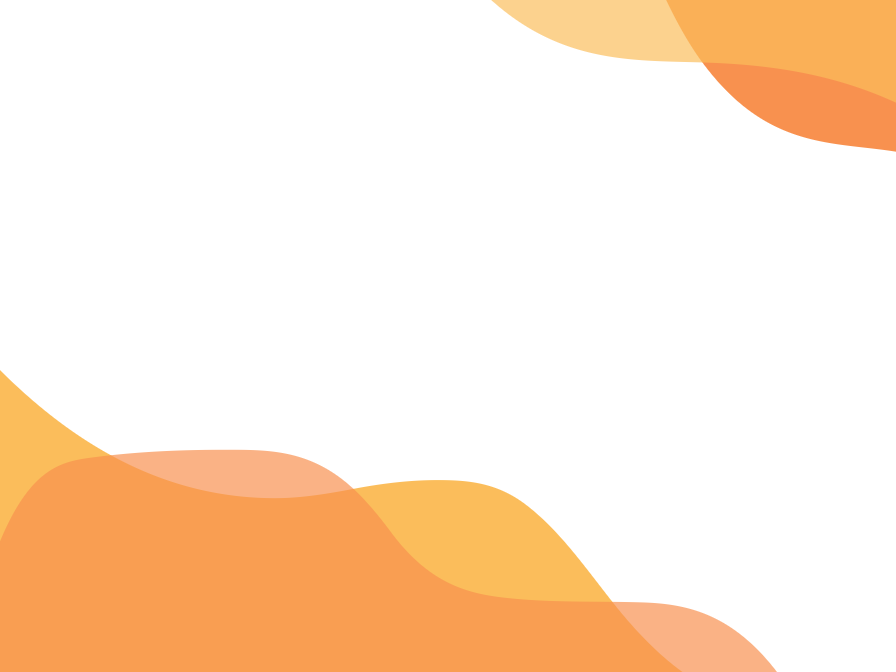
Write a Shadertoy shader that draws this background.

```glsl
const vec3 WHITE = vec3(1.0);
const vec3 AMBER = vec3(0.984, 0.743, 0.355);
const vec3 CORAL = vec3(0.971, 0.565, 0.304);
const vec3 ORANGE = vec3(0.973, 0.57, 0.31);
const float VEIL = 0.69;

// Each knot holds x, height and slope; the canvas is 1.0 wide, 0.75 high
const vec3 AMBER_HILL[8] = vec3[8](
    vec3(0.0, 0.337, -1.0), vec3(0.307, 0.194, 0.0),
    vec3(0.3945, 0.2044, 0.19), vec3(0.488, 0.2142, 0.0),
    vec3(0.5859, 0.1875, -0.75), vec3(0.625, 0.151, -1.1),
    vec3(0.6836, 0.0781, -1.27), vec3(0.7617, 0.0, -0.72));
const vec3 CORAL_HILL[8] = vec3[8](
    vec3(0.0, 0.1458, 2.4), vec3(0.1042, 0.2396, 0.13),
    vec3(0.2474, 0.248, 0.0), vec3(0.3945, 0.2044, -0.93),
    vec3(0.4362, 0.1563, -1.35), vec3(0.56, 0.0833, -0.12),
    vec3(0.7161, 0.0777, -0.03), vec3(0.8672, 0.0, -1.3));

// Cubic Hermite piece, extended by its end tangents: height and slope
vec2 segment(float x, vec3 a, vec3 b) {
    float width = b.x - a.x;
    float inside = clamp(x, a.x, b.x);
    float t = (inside - a.x) / width;
    float rise = b.y - a.y;
    float c2 = 3.0 * rise - width * (2.0 * a.z + b.z);
    float c3 = width * (a.z + b.z) - 2.0 * rise;
    float height = a.y + t * (width * a.z + t * (c2 + t * c3));
    float slope = a.z + t * (2.0 * c2 + 3.0 * t * c3) / width;
    return vec2(height + slope * (x - inside), slope);
}

vec2 hill(float x, vec3 knots[8]) {
    vec2 curve = segment(x, knots[0], knots[1]);
    for (int i = 1; i < 7; i++) {
        if (x >= knots[i].x) curve = segment(x, knots[i], knots[i + 1]);
    }
    return curve;
}

vec2 drape(float x, vec3 a, vec3 b, vec3 c) {
    return x < b.x ? segment(x, a, b) : segment(x, b, c);
}

// Approximate signed distance, positive above the curve
float distanceAbove(float y, vec2 curve) {
    return (y - curve.x) / sqrt(1.0 + curve.y * curve.y);
}

float coverage(float dist, float softness) {
    return clamp(0.5 + dist / softness, 0.0, 1.0);
}

vec3 paint(vec3 base, vec3 ink, float opacity, float mask) {
    return mix(base, ink, opacity * mask);
}

void mainImage(out vec4 fragColor, in vec2 fragCoord) {
    vec2 p = fragCoord / iResolution.xy * vec2(1.0, 0.75);
    float softness = 0.75 / iResolution.y;

    // Lower hills
    float amberHill = distanceAbove(p.y, hill(p.x, AMBER_HILL));
    float coralHill = distanceAbove(p.y, hill(p.x, CORAL_HILL));
    vec3 color = paint(WHITE, AMBER, 1.0, coverage(-amberHill, softness));
    color = paint(color, CORAL, VEIL, coverage(-coralHill, softness));

    // Upper corner drapes
    vec2 orangeEdge = drape(p.x, vec3(0.7435, 0.75, -2.1),
        vec3(0.7839, 0.6803, -1.35), vec3(1.0, 0.5807, -0.16));
    vec2 amberEdge = drape(p.x, vec3(0.5482, 0.75, -0.9),
        vec3(0.7839, 0.6803, -0.03), vec3(1.0, 0.6354, -0.46));
    float orangeDrape = distanceAbove(p.y, orangeEdge);
    float amberDrape = distanceAbove(p.y, amberEdge);
    color = paint(color, ORANGE, 1.0, coverage(orangeDrape, softness));
    color = paint(color, AMBER, VEIL, coverage(amberDrape, softness));

    fragColor = vec4(color, 1.0);
}
```
